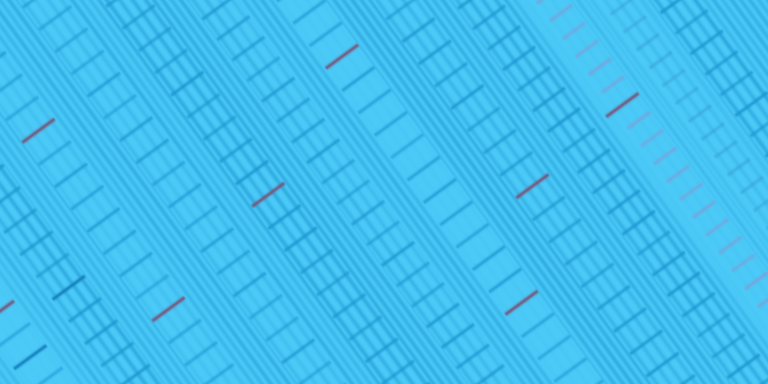
This pattern is drawn by a Shadertoy shader. Its source:

```glsl
// Tilted ladder lanes on bright blue: fine parallel rails cross the canvas,
// and each lane carries evenly spaced rungs with a few red or dark accents.
// Soft line profiles are evaluated in a rotated frame; a hash varies strength.

const float CANVAS_HEIGHT = 384.0;   // design units per canvas height
const float TILT = 0.630;            // rung angle above horizontal
const float GAP_PITCH = 7.3;
const float INNER_PITCH = 10.5;
const float RAIL_WIDTH = 2.4;
const float RUNG_WIDTH = 2.0;
const float RUNG_HALF_LENGTH = 20.5;
const int LANE_COUNT = 12;

const vec3 SKY = vec3(0.295, 0.79, 0.97);
const vec3 INK = vec3(0.10, 0.58, 0.81);
const vec3 DARK_INK = vec3(0.07, 0.49, 0.73);
const vec3 RED = vec3(0.47, 0.32, 0.46);
const vec3 PINK = vec3(0.53, 0.59, 0.82);

// Lane layout: centre, rung pitch, first accent position, accent period
const vec4 LAYOUT[LANE_COUNT] = vec4[](
    vec4(-186.0, 27.5, 251.4, 40.0), vec4(-114.0, 27.5, 273.0, 40.0),
    vec4( -46.0, 27.6, 128.3,  8.0), vec4(  34.0, 27.5, 157.0,  0.0),
    vec4( 102.0, 27.5, 315.4, 40.0), vec4( 172.0, 25.4, 312.6,  0.0),
    vec4( 243.0, 27.7, 247.2, 11.0), vec4( 320.5, 27.6, 464.1, 40.0),
    vec4( 385.0, 25.4, 480.0,  0.0), vec4( 441.0, 22.1, 451.5, 40.0),
    vec4( 494.0, 22.1, 482.0,  0.0), vec4( 546.0, 25.4, 476.0,  0.0));

// Lane style: rung strength, rails inside, rails in the gap, pink tint
const vec4 STYLE[LANE_COUNT] = vec4[](
    vec4(0.60, 0.05, 0.30, 0.0), vec4(0.72, 0.62, 0.52, 0.0),
    vec4(0.60, 0.22, 0.52, 0.0), vec4(0.62, 0.28, 0.52, 0.0),
    vec4(0.70, 0.55, 0.52, 0.0), vec4(0.65, 0.38, 0.52, 0.0),
    vec4(0.62, 0.06, 0.50, 0.0), vec4(0.68, 0.45, 0.52, 0.0),
    vec4(0.70, 0.58, 0.52, 0.0), vec4(0.60, 0.08, 0.38, 1.0),
    vec4(0.38, 0.22, 0.28, 0.2), vec4(0.72, 0.62, 0.52, 0.0));

float hash(vec2 p) {
    return fract(sin(dot(p, vec2(127.1, 311.7))) * 43758.5453);
}

// Blurred line profile: 1 on the line, fading with distance
float softLine(float dist, float width) {
    return exp(-dist * dist / (width * width));
}

// Signed distance to the nearest multiple of the pitch
float repeatDistance(float x, float pitch) {
    return (fract(x / pitch + 0.5) - 0.5) * pitch;
}

int nearestLane(float across) {
    int best = 0;
    for (int i = 1; i < LANE_COUNT; i++) {
        if (abs(across - LAYOUT[i].x) < abs(across - LAYOUT[best].x)) best = i;
    }
    return best;
}

// Parallel lines, each with its own hashed strength
float railMask(float x, float pitch, float seed) {
    float id = floor(x / pitch + 0.5);
    return mix(0.6, 1.0, hash(vec2(id, seed))) * softLine(repeatDistance(x, pitch), RAIL_WIDTH);
}

// Crossbar with soft ends
float rungMask(float offset, float along, float pitch, float halfLength) {
    float ends = 1.0 - smoothstep(halfLength - 2.0, halfLength + 1.0, abs(offset));
    return ends * softLine(repeatDistance(along, pitch), RUNG_WIDTH);
}

void mainImage(out vec4 fragColor, in vec2 fragCoord) {
    // Rotated frame, with its origin at the top left
    vec2 p = fragCoord / iResolution.y * CANVAS_HEIGHT;
    p.y = CANVAS_HEIGHT - p.y;
    float across = dot(p, vec2(cos(TILT), -sin(TILT)));
    float along = dot(p, vec2(sin(TILT), cos(TILT)));

    int lane = nearestLane(across);
    vec4 spacing = LAYOUT[lane];
    vec4 style = STYLE[lane];
    float offset = across - spacing.x;
    float laneAlong = along - spacing.z;
    float rungId = floor(laneAlong / spacing.y + 0.5);

    // Rails: wide cells centred in the lane, finer lines in the gaps
    float inner = style.y * railMask(offset + 0.5 * INNER_PITCH, INNER_PITCH, float(lane));
    float outer = style.z * railMask(across, GAP_PITCH, 3.0);
    float gap = smoothstep(18.0, 22.0, abs(offset));
    vec3 color = mix(SKY, INK, mix(inner, outer, gap));

    // Rungs, shorter and shifted sideways in the tinted lanes
    bool accent = spacing.w > 0.0 && mod(rungId + 0.5, max(spacing.w, 1.0)) < 1.0;
    bool darkAccent = (lane == 1 && accent) || (lane == 0 && rungId == 2.0);
    float halfLength = RUNG_HALF_LENGTH;
    if (style.w > 0.0 && !accent) {
        halfLength *= 0.7;
        offset -= 4.5;
    }
    float strength = style.x * mix(0.8, 1.1, hash(vec2(rungId, float(lane))));
    vec3 rungColor = mix(INK, PINK, style.w);
    if (accent) rungColor = RED;
    if (darkAccent) rungColor = DARK_INK;
    if (accent || darkAccent) strength = 0.88;
    color = mix(color, rungColor, strength * rungMask(offset, laneAlong, spacing.y, halfLength));

    fragColor = vec4(color, 1.0);
}
```
